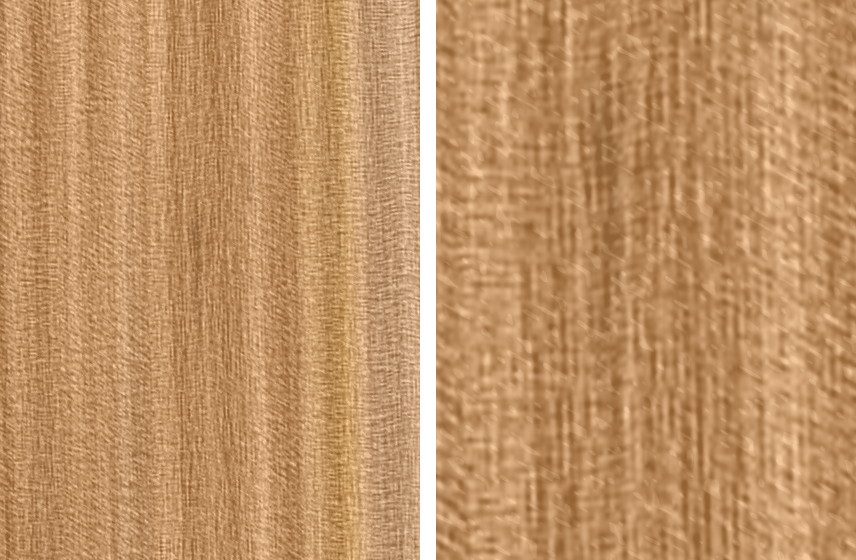
Left: the whole. Right: its middle third, enlarged.
Write a WebGL 2 fragment shader that draws this texture.

```glsl
#version 300 es
precision highp float;

uniform vec2 u_resolution;
out vec4 fragColor;

// Lengths are fractions of the canvas height.
const vec3 DARK_WOOD = vec3(0.58, 0.385, 0.20);
const vec3 LIGHT_WOOD = vec3(0.93, 0.758, 0.585);
const vec3 PINK_TINT = vec3(0.0, 0.025, 0.055);
const vec3 OLIVE_TINT = vec3(-0.005, 0.0, -0.05);
const float BASE_TONE = 0.43;
const int RIDGE_COUNT = 9;
const float RIDGE_SPACING = 0.086;
const float RIDGE_WIDTH = 0.021;
const float RIDGE_GAIN = 0.34;
const float HEART_X = 0.40;
const float HEART_WIDTH = 0.065;
const float STREAK_GAIN = 0.22;
const float SLANT = 0.55;
const vec2 RIPPLE_SCALE = vec2(75.0, 300.0);
const vec2 FLECK_SCALE = vec2(120.0, 250.0);
const vec2 THREAD_SCALE = vec2(300.0, 38.0);
const vec2 PORE_SCALE = vec2(320.0, 260.0);
const float RIPPLE_GAIN = 0.20;
const float FLECK_GAIN = 0.18;
const float THREAD_GAIN = 0.17;
const float PORE_GAIN = 0.17;
const float GLINT_GAIN = 0.20;
const vec2 FIRST_SMUDGE = vec2(0.355, 0.60);
const vec2 SMUDGE_STEP = vec2(0.095, 0.085);

float hash(vec2 p) {
    return fract(sin(dot(p, vec2(127.1, 311.7))) * 43758.5);
}

// Value noise from -1 to 1
float noise(vec2 p) {
    vec2 cell = floor(p);
    vec2 f = fract(p);
    f = f * f * (3.0 - 2.0 * f);
    float low = mix(hash(cell), hash(cell + vec2(1, 0)), f.x);
    float high = mix(hash(cell + vec2(0, 1)), hash(cell + vec2(1, 1)), f.x);
    return 2.0 * mix(low, high, f.y) - 1.0;
}

// Evenly alternating lines, from the change of noise across them
float lines(vec2 p, vec2 across) {
    return noise(p) - noise(p + across);
}

float bell(float d, float width) {
    d /= width;
    return exp(-d * d);
}

// Long pale ridges, steeper on the right flank
float ridges(vec2 p) {
    float sum = 0.0;
    for (int i = 0; i < RIDGE_COUNT; i++) {
        float id = float(i);
        float centre = (id + 0.5 + 0.4 * (hash(vec2(id, 3.0)) - 0.5)) * RIDGE_SPACING;
        float width = RIDGE_WIDTH * mix(0.75, 1.25, hash(vec2(id, 7.0)));
        float strength = mix(0.6, 1.0, hash(vec2(id, 11.0)));
        strength *= 0.9 + 0.3 * noise(vec2(id * 5.3, p.y * 2.0));
        float d = p.x - centre;
        sum += strength * bell(d, d > 0.0 ? 0.6 * width : 1.2 * width);
    }
    return sum;
}

// Brown marks with a tail trailing downward
float smudges(vec2 p) {
    float sum = 0.0;
    for (int i = 0; i < 2; i++) {
        vec2 d = p - FIRST_SMUDGE - float(i) * SMUDGE_STEP;
        float reach = d.y > 0.0 ? 0.018 : 0.16 / (1.0 + 3.0 * float(i));
        sum += bell(d.x, 0.012) * bell(d.y, reach);
    }
    return sum * (0.7 + 0.5 * noise(p * vec2(150.0, 40.0)));
}

// Columns of level ripples, slanted flecks or upright threads, with pores and glints
float weave(vec2 p, float heart) {
    float column = noise(p * vec2(24.0, 0.9) + 5.0);
    float slanted = smoothstep(0.0, 0.3, column) * (1.0 - smoothstep(0.5, 0.6, p.x));
    float upright = clamp(smoothstep(0.1, -0.4, column) * 0.7 + heart, 0.0, 1.0);
    vec2 level = vec2(p.x, p.y + 0.006 * noise(p * vec2(18.0, 2.0)));
    vec2 tilted = vec2(p.x, p.y + SLANT * p.x);

    float ripple = RIPPLE_GAIN * lines(level * RIPPLE_SCALE, vec2(0.0, 1.2));
    float fleck = FLECK_GAIN * lines(tilted * FLECK_SCALE, vec2(0.0, 1.2));
    float thread = THREAD_GAIN * lines(p * THREAD_SCALE, vec2(1.2, 0.0));
    float pore = PORE_GAIN * noise(level * PORE_SCALE + 41.0);
    float glint = smoothstep(0.35, 0.7, noise(tilted * vec2(190.0, 270.0) + 17.0));
    return mix(ripple, fleck, slanted) * mix(1.1, 0.5, upright)
         + thread * mix(0.6, 1.25, upright)
         + pore + (glint - 0.12) * GLINT_GAIN;
}

void main() {
    vec2 p = gl_FragCoord.xy / u_resolution.y;

    // Gentle sway of the lengthwise grain
    vec2 grain = p;
    grain.x += 0.006 * noise(p * vec2(3.0, 1.7)) + 0.015 * (p.y - 0.5);

    // Light and dark
    float heart = bell(grain.x - HEART_X, HEART_WIDTH);
    float streak = 0.5 * noise(grain * vec2(42.0, 0.9)) + 0.5 * noise(grain * vec2(110.0, 1.8));
    streak += 0.35 * noise(grain * vec2(220.0, 5.0));
    float tone = BASE_TONE;
    tone += RIDGE_GAIN * ridges(grain) * (1.0 - 0.65 * heart);
    tone += STREAK_GAIN * streak - 0.06 * heart;
    tone += weave(grain, heart);
    float smudge = smudges(grain);
    tone -= 0.26 * smudge;

    // Colour zones across the board
    vec3 colour = mix(DARK_WOOD, LIGHT_WOOD, clamp(tone, 0.0, 1.05));
    float pink = smoothstep(0.62, 0.68, grain.x);
    pink += 0.3 * smoothstep(0.1, 0.8, noise(grain * vec2(17.0, 1.2) + 9.0));
    float olive = bell(grain.x - 0.61, 0.026) + 0.4 * bell(grain.x - 0.56, 0.03);
    olive *= 0.75 + 0.35 * noise(grain * vec2(30.0, 3.0));
    colour += PINK_TINT * min(pink, 1.0) + OLIVE_TINT * olive;
    colour = mix(colour, vec3(dot(colour, vec3(0.3, 0.6, 0.1))), 0.08 * smudge);

    fragColor = vec4(colour, 1.0);
}
```
